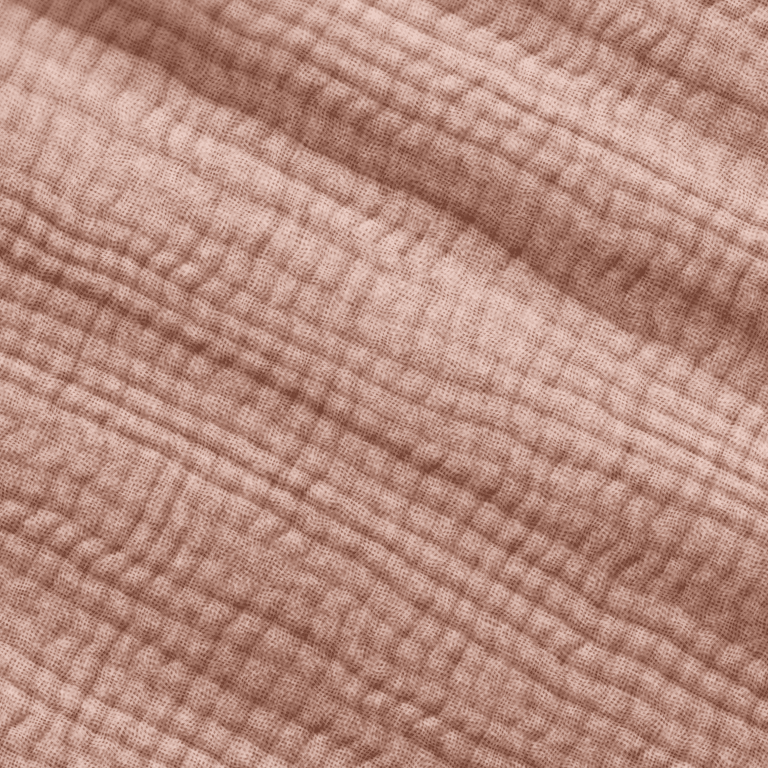
Write a three.js fragment shader that draws this texture.

```glsl
// Crinkled cotton gauze in dusty rose, lying in broad diagonal folds.
// Wobbly creases in two directions form small puckers, lit by a height
// difference; a fine open weave and a soft far edge finish the cloth.
#define ROW_SPACING 0.043
#define PUCKER_SPACING 0.039
#define THREAD_SPACING 0.0051
#define BASE_TONE 0.50
#define RELIEF 0.34
#define CREASE_SHADE 0.19
#define WEAVE_DEPTH 0.42
#define GRAIN 0.40
#define DARK_ROSE vec3(0.49, 0.30, 0.24)
#define MID_ROSE vec3(0.68, 0.50, 0.44)
#define PALE_ROSE vec3(0.885, 0.76, 0.72)

varying vec2 vUv;

float hash(vec2 p) {
  return fract(sin(dot(p, vec2(127.1, 311.7))) * 43758.5453);
}

float noise(vec2 p) {
  vec2 cell = floor(p);
  vec2 f = fract(p);
  f = f * f * (3.0 - 2.0 * f);
  float low = mix(hash(cell), hash(cell + vec2(1.0, 0.0)), f.x);
  float high = mix(hash(cell + vec2(0.0, 1.0)), hash(cell + 1.0), f.x);
  return mix(low, high, f.y);
}

// Slow rise from valley to crest, then a quick drop beyond it
float fold(float v, float valley, float crest, float drop) {
  return smoothstep(valley, crest, v) * (1.0 - smoothstep(crest, crest + drop, v));
}

// Soft band of light or shade along a fold
float band(float v, float centre, float width) {
  float d = (v - centre) / width;
  return exp(-d * d);
}

float foldTone(float v) {
  float tone = 0.26 * fold(v, -0.20, 0.15, 0.11);
  tone += 0.18 * fold(v, 0.25, 0.58, 0.10);
  tone += 0.36 * fold(v, 0.65, 0.93, 0.11);
  tone += 0.22 * fold(v, 1.03, 1.20, 0.14);
  tone += 0.24 * fold(v, 1.32, 1.42, 0.20);
  tone += 0.22 * band(v, 1.24, 0.04);
  return tone - 0.24 * band(v, 1.05, 0.05) - 0.18 * band(v, 0.67, 0.016);
}

// Narrow crease with rounded flanks around every whole number
float crease(float x, float width) {
  float d = (fract(x + 0.5) - 0.5) / width;
  return exp(0.25 - sqrt(d * d + 0.06)) * (1.0 - smoothstep(1.2, 2.4, abs(d)));
}

// Puckered height: q.x runs along the folds, q.y across them
float puckerHeight(vec2 q) {
  float row = q.y / ROW_SPACING + 1.8 * noise(q * vec2(1.2, 7.0))
            + 0.36 * noise(q * vec2(13.0, 9.0) + 5.0);
  float column = q.x / PUCKER_SPACING + 1.2 * noise(q * vec2(5.0, 5.0) + 17.0)
               + 0.75 * noise(q * vec2(10.0, 24.0) + 31.0);
  float rowId = floor(row + 0.5);
  float columnId = floor(column + 0.5);
  float rowDepth = 0.25 + 0.95 * noise(vec2(q.x * 3.5, rowId * 7.3));
  float columnDepth = 0.25 + 0.95 * noise(vec2(columnId * 5.7, q.y * 18.0));
  float h = -rowDepth * crease(row, 0.20) - columnDepth * crease(column, 0.20);
  return h + 0.35 * (noise(q * vec2(42.0, 55.0)) - 0.5);
}

// Small square gaps between crossing threads pulled out of line
float weaveGaps(vec2 q) {
  vec2 pull = vec2(noise(q * 45.0), noise(q * 45.0 + 40.0));
  vec2 thread = 0.5 + 0.5 * cos(6.2832 * (q / THREAD_SPACING + 1.5 * pull));
  float openness = 0.5 + noise(q / (1.6 * THREAD_SPACING) + 70.0);
  vec2 gap = smoothstep(0.1, 0.9, thread);
  return openness * mix(gap.x * gap.y, 0.5 * (gap.x + gap.y), 0.40);
}

void main() {
  // Fold axes, tilted down to the right
  vec2 q = vec2(dot(vUv, vec2(0.894, -0.447)), dot(vUv, vec2(0.447, 0.894)));
  float across = q.y / 0.894 + 0.04 * (noise(q * vec2(3.0, 5.0) + 9.0) - 0.5);
  float focus = 1.0 - 0.60 * smoothstep(0.70, 1.05, vUv.y - 0.25 * vUv.x);

  // Broad folds and puckers, lit from above, dimmer toward the lower right
  float h = puckerHeight(q);
  float toLight = puckerHeight(q + vec2(-0.003, 0.006));
  float crinkle = RELIEF * (h - toLight) + CREASE_SHADE * (h + 0.45);
  float tone = BASE_TONE + foldTone(across) + crinkle * mix(0.7, 1.0, focus);
  tone -= 0.14 * smoothstep(0.2, 1.0, vUv.x) * (1.0 - smoothstep(0.1, 0.5, vUv.y));
  tone += 0.16 * (noise(q * vec2(4.0, 11.0) + 3.0) - 0.5);

  // Open weave and uneven yarn
  float yarn = noise(q / 0.0030) - 0.5;
  float slub = noise(q * vec2(90.0, 110.0)) - 0.5;
  tone -= focus * WEAVE_DEPTH * (weaveGaps(q) - 0.35);
  tone += focus * GRAIN * yarn + 0.10 * slub;

  // Ease the highlights so the weave stays visible on the crests
  tone -= 0.35 * max(tone - 0.85, 0.0);
  tone = clamp(tone, -0.08, 1.08);
  vec3 rose = mix(DARK_ROSE, MID_ROSE, min(tone * 2.0, 1.0));
  rose = mix(rose, PALE_ROSE, max(tone * 2.0 - 1.0, 0.0));
  gl_FragColor = vec4(rose, 1.0);
}
```
